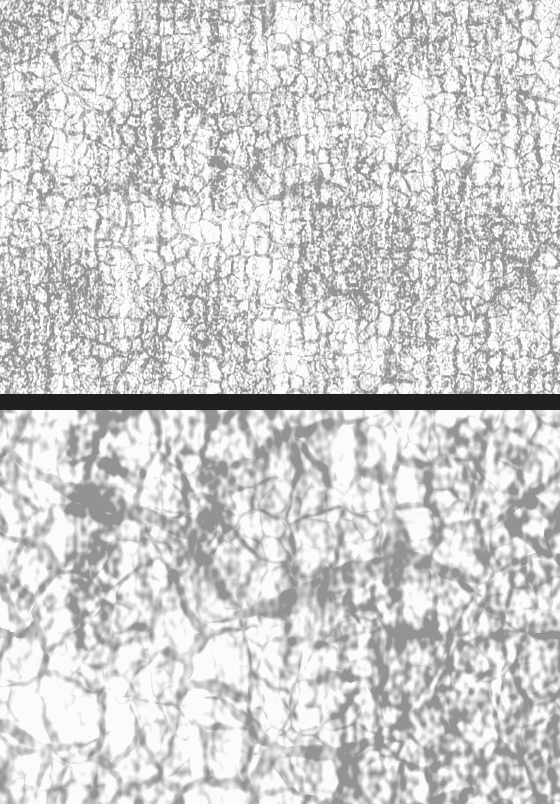
Top, the full canvas; bottom, a detail of the centre.
Write a WebGL 1 fragment shader that draws this texture.

```glsl
precision highp float;
// Weathered, crackled paint: grey wear showing through a near-white coat.
// Three sizes of warped Voronoi cracks are added to vertical streaks and
// fine gradient-noise grain; a soft threshold turns the sum into tone.

uniform vec2 u_resolution;

const vec3 PAINT_COLOR = vec3(0.985);
const vec3 WEAR_COLOR = vec3(0.575);

// Crack cells per canvas height, and half widths in canvas heights
const vec2 BOLD_CELLS = vec2(6.0, 8.0);
const vec2 MAIN_CELLS = vec2(25.0, 21.0);
const vec2 FINE_CELLS = vec2(49.0, 38.0);
const float BOLD_WIDTH = 0.0065;
const float MAIN_WIDTH = 0.0029;
const float FINE_WIDTH = 0.0012;
const float EDGE_SOFTNESS = 0.0024;

// Noise frequencies per canvas height
const vec2 STREAK_FREQ = vec2(62.0, 6.0);
const vec2 BAND_FREQ = vec2(21.0, 2.3);
const vec2 FLAKE_FREQ = vec2(83.0, 43.0);
const vec2 GRAIN_FREQ = vec2(167.0, 121.0);

// Contribution of each layer
const float CRACK_STRENGTH = 0.68;
const float STREAK_STRENGTH = 0.50;
const float BAND_STRENGTH = 0.30;
const float FLAKE_STRENGTH = 0.55;
const float GRAIN_STRENGTH = 0.65;
const float PATCH_STRENGTH = 0.28;
const float BASE_WEAR = 0.15;

vec2 hash2(vec2 cell) {
  vec3 q = fract(cell.xyx * vec3(0.1031, 0.1030, 0.0973));
  q += dot(q, q.yzx + 33.33);
  return fract((q.xx + q.yz) * q.zy);
}

float cornerSlope(vec2 cell, vec2 offset) {
  float angle = 6.2832 * hash2(cell).x;
  return dot(vec2(cos(angle), sin(angle)), offset);
}

// Gradient noise, roughly -1 to 1
float gradientNoise(vec2 p) {
  vec2 cell = floor(p);
  vec2 f = p - cell;
  vec2 fade = f * f * f * (f * (f * 6.0 - 15.0) + 10.0);
  vec2 e = vec2(1.0, 0.0);
  float low = mix(cornerSlope(cell, f), cornerSlope(cell + e, f - e), fade.x);
  float high = mix(cornerSlope(cell + e.yx, f - e.yx),
                   cornerSlope(cell + e.xx, f - e.xx), fade.x);
  return 1.5 * mix(low, high, fade.y);
}

// Distance to the nearest Voronoi border, in canvas heights
float crackDistance(vec2 p, vec2 cells) {
  vec2 q = p * cells;
  vec2 home = floor(q);
  vec2 nearest = vec2(4.0);
  vec2 second = vec2(4.0);
  for (int y = -1; y <= 1; y++) {
    for (int x = -1; x <= 1; x++) {
      vec2 cell = home + vec2(float(x), float(y));
      vec2 toSeed = cell + 0.1 + 0.8 * hash2(cell + 17.0) - q;
      float d = dot(toSeed, toSeed);
      if (d < dot(nearest, nearest)) {
        second = nearest;
        nearest = toSeed;
      } else if (d < dot(second, second)) {
        second = toSeed;
      }
    }
  }
  float border = dot(0.5 * (nearest + second), normalize(second - nearest));
  return border * 2.0 / (cells.x + cells.y);
}

// Crack coverage; presence below zero closes the crack
float crack(vec2 p, vec2 cells, float width, float presence) {
  float halfWidth = max(width * presence, -EDGE_SOFTNESS);
  float d = crackDistance(p, cells) - halfWidth;
  return 1.0 - smoothstep(-EDGE_SOFTNESS, EDGE_SOFTNESS, d);
}

void main() {
  vec2 p = gl_FragCoord.xy / u_resolution.y + 3.0;

  // Bend the cracks at two scales
  vec2 bend = vec2(gradientNoise(p * 17.0), gradientNoise(p * 17.0 + 41.3));
  vec2 ragged = vec2(gradientNoise(p * 71.0), gradientNoise(p * 71.0 + 23.7));
  vec2 warped = p + 0.010 * bend + 0.0026 * ragged;

  // Cracks open and close along their length
  float opening = gradientNoise(p * 13.0 + 7.1);
  float boldOpening = gradientNoise(p * vec2(5.0, 7.0) + 61.7);
  float bold = crack(warped, BOLD_CELLS, BOLD_WIDTH, 0.1 + 2.4 * boldOpening);
  float medium = crack(warped, MAIN_CELLS, MAIN_WIDTH, 0.85 + 1.5 * opening);
  float fine = crack(warped + 9.0, FINE_CELLS, FINE_WIDTH, 0.2 - 3.5 * opening);
  float cracks = max(max(bold, medium), 0.8 * fine);

  // Streaks run down the canvas; grain gathers in worn patches
  float streak = STREAK_STRENGTH * gradientNoise(p * STREAK_FREQ + bend * 0.4)
               + BAND_STRENGTH * gradientNoise(p * BAND_FREQ + 31.0);
  float patches = gradientNoise(p * 3.7 + 11.9) + 0.6 * gradientNoise(p * 9.0);
  float grain = FLAKE_STRENGTH * gradientNoise(warped * FLAKE_FREQ)
              + GRAIN_STRENGTH * gradientNoise(p * GRAIN_FREQ);
  grain *= mix(0.7, 1.3, smoothstep(-0.5, 0.5, patches + streak));

  float wear = BASE_WEAR + CRACK_STRENGTH * cracks + streak + grain
             + PATCH_STRENGTH * patches;
  gl_FragColor = vec4(mix(PAINT_COLOR, WEAR_COLOR, clamp(wear, 0.0, 1.0)), 1.0);
}
```
